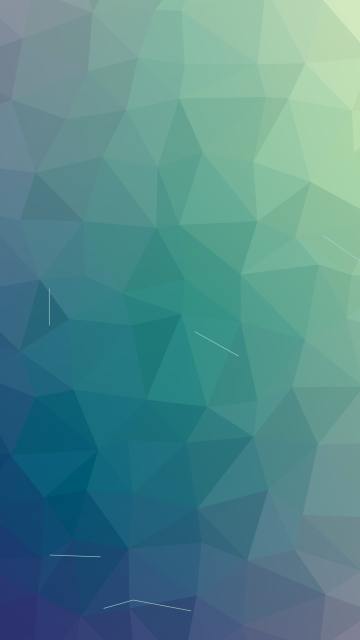
Write a Shadertoy shader that draws this background.

```glsl
// Low-poly wall of triangular facets, shaded from pale green through teal to deep blue.

const vec2 CANVAS = vec2(1.0, 16.0 / 9.0);

vec2 hash2(vec2 p) {
    vec3 q = fract(p.xyx * vec3(0.1031, 0.1030, 0.0973));
    q += dot(q, q.yzx + 33.33);
    return fract((q.xx + q.yz) * q.zy);
}

// Five evenly spaced colour stops, from top to bottom
vec3 ramp(float t, vec3 a, vec3 b, vec3 c, vec3 d, vec3 e) {
    t = clamp(t, 0.0, 1.0) * 4.0;
    vec3 col = mix(a, b, min(t, 1.0));
    col = mix(col, c, clamp(t - 1.0, 0.0, 1.0));
    col = mix(col, d, clamp(t - 2.0, 0.0, 1.0));
    return mix(col, e, clamp(t - 3.0, 0.0, 1.0));
}

// Smooth colour field that the facets sample
vec3 colourField(vec2 p) {
    vec2 uv = clamp(p / CANVAS, 0.0, 1.0);
    float t = 1.0 - uv.y;
    vec3 left = ramp(t, vec3(.52, .54, .60), vec3(.38, .50, .56), vec3(.20, .38, .50),
                     vec3(.10, .27, .45), vec3(.17, .16, .42));
    vec3 middle = ramp(t, vec3(.52, .72, .63), vec3(.39, .65, .58), vec3(.14, .54, .50),
                       vec3(.12, .43, .49), vec3(.22, .30, .48));
    vec3 right = ramp(t, vec3(.82, .90, .74), vec3(.67, .84, .65), vec3(.50, .71, .61),
                      vec3(.44, .59, .58), vec3(.50, .50, .58));
    vec3 col = mix(left, middle, min(uv.x * 2.0, 1.0));
    col = mix(col, right, max(uv.x * 2.0 - 1.0, 0.0));

    // Saturated blue-teal pool at lower left
    vec2 pool = (uv - vec2(0.19, 0.26)) / vec2(0.17, 0.18);
    return col + vec3(-0.10, 0.03, 0.0) * exp(-dot(pool, pool));
}

// Jittered lattice point
vec2 vertex(vec2 id) {
    return (id + 0.5 + 0.68 * (hash2(id + 17.0) - 0.5)) * 0.155;
}

// Signed distance to the line a-b, negative on its left
float edgeDistance(vec2 p, vec2 a, vec2 b) {
    vec2 e = b - a, v = p - a;
    return (e.y * v.x - e.x * v.y) / length(e);
}

// Adds one facet: colour in rgb, coverage in a
vec4 facet(vec2 p, vec2 a, vec2 b, vec2 c, float pixel) {
    float d = max(edgeDistance(p, a, b), max(edgeDistance(p, b, c), edgeDistance(p, c, a)));
    float cover = clamp(0.5 - d / pixel, 0.0, 1.0);
    vec2 centre = (a + b + c) / 3.0;
    float tone = 0.05 * (hash2(floor(centre * 900.0)).x - 0.5);
    vec3 col = mix(colourField(centre), colourField(p), 0.25) + tone;
    return vec4(col, 1.0) * cover;
}

// Coverage of a hairline between two points
float hairline(vec2 p, vec2 a, vec2 b, float pixel) {
    vec2 v = p - a, e = b - a;
    float d = length(v - e * clamp(dot(v, e) / dot(e, e), 0.0, 1.0));
    return 1.0 - smoothstep(0.0, 0.001 + 0.6 * pixel, d);
}

void mainImage(out vec4 fragColor, in vec2 fragCoord) {
    vec2 p = fragCoord / iResolution.xy * CANVAS;
    float pixel = 1.0 / iResolution.x;
    vec2 cell = floor(p / 0.155 - 0.5);

    // Split each nearby quad along its shorter diagonal
    vec4 sum = vec4(colourField(p), 1.0) * 0.001;
    for (int j = -1; j <= 1; j++)
    for (int i = -1; i <= 1; i++) {
        vec2 id = cell + vec2(i, j);
        vec2 a = vertex(id), b = vertex(id + vec2(1, 0));
        vec2 c = vertex(id + vec2(1, 1)), d = vertex(id + vec2(0, 1));
        if (distance(b, d) < distance(a, c)) {
            vec2 first = a;
            a = b; b = c; c = d; d = first;
        }
        sum += facet(p, a, b, c, pixel) + facet(p, a, c, d, pixel);
    }
    vec3 col = sum.rgb / sum.a;

    // Pale glints along a few creases
    float glint = hairline(p, vec2(.137, .975), vec2(.137, .875), pixel);
    glint = max(glint, hairline(p, vec2(.542, .856), vec2(.662, .789), pixel));
    glint = max(glint, hairline(p, vec2(.898, 1.123), vec2(1.0, 1.053), pixel));
    glint = max(glint, hairline(p, vec2(.139, .236), vec2(.278, .231), pixel));
    glint = max(glint, hairline(p, vec2(.289, .088), vec2(.370, .111), pixel));
    glint = max(glint, hairline(p, vec2(.370, .111), vec2(.530, .081), pixel));
    col = mix(col, vec3(0.66, 0.84, 0.80), 0.6 * glint);

    fragColor = vec4(col, 1.0);
}
```
